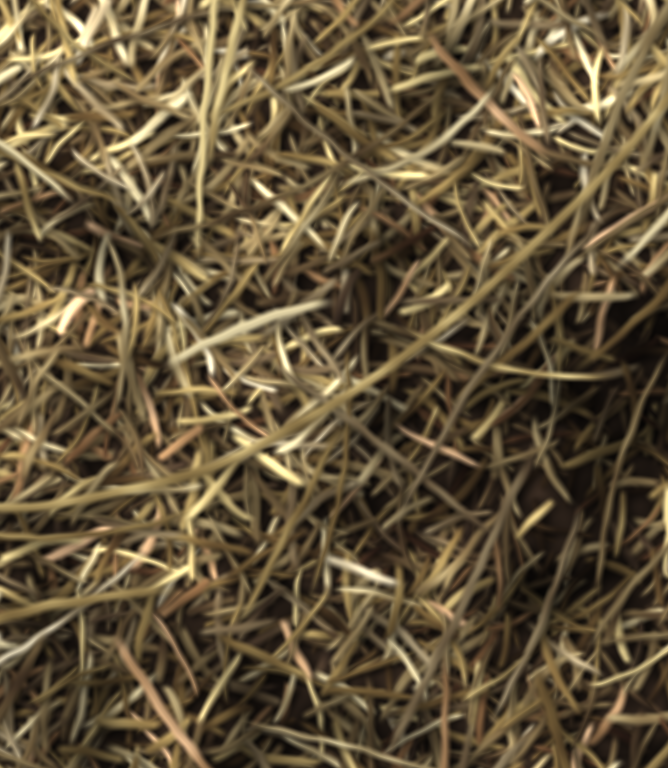
This texture is drawn by a Shadertoy shader. Its source:

```glsl
// Draws a tangled heap of dry straw: thin blades piled over dark gaps.

const float EDGE_SOFTNESS = 0.0050;
const vec3 GAP_COLOR = vec3(0.135, 0.103, 0.080);
const vec3 RUST_TINT = vec3(1.04, 0.91, 0.89);
const vec3 GOLD_TINT = vec3(1.03, 1.00, 0.89);
const vec3 GREY_TINT = vec3(0.98, 0.99, 1.07);

vec4 hash4(vec3 seed) {
    vec4 v = fract(seed.xyzx * vec4(0.1031, 0.1030, 0.0973, 0.1099));
    v += dot(v, v.wzxy + 33.33);
    return fract((v.xxyz + v.yzzw) * v.zywx);
}

vec2 gradientAt(vec2 corner) {
    float angle = 6.2832 * hash4(vec3(corner + 50.0, 7.0)).x;
    return vec2(cos(angle), sin(angle));
}

float gradientNoise(vec2 p) {
    vec2 i = floor(p), f = p - i;
    vec2 u = f * f * f * (f * (f * 6.0 - 15.0) + 10.0);
    vec2 e = vec2(1.0, 0.0);
    float low = mix(dot(gradientAt(i), f), dot(gradientAt(i + e.xy), f - e.xy), u.x);
    float high = mix(dot(gradientAt(i + e.yx), f - e.yx), dot(gradientAt(i + e.xx), f - e.xx), u.x);
    return mix(low, high, u.y);
}

// Dark brown to pale cream
vec3 strawRamp(float tone) {
    float t = clamp(tone, 0.0, 1.0) * 5.0;
    vec3 c = mix(vec3(0.12, 0.09, 0.07), vec3(0.26, 0.20, 0.14), clamp(t, 0.0, 1.0));
    c = mix(c, vec3(0.40, 0.33, 0.22), clamp(t - 1.0, 0.0, 1.0));
    c = mix(c, vec3(0.52, 0.45, 0.31), clamp(t - 2.0, 0.0, 1.0));
    c = mix(c, vec3(0.65, 0.58, 0.42), clamp(t - 3.0, 0.0, 1.0));
    return mix(c, vec3(0.88, 0.82, 0.64), clamp(t - 4.0, 0.0, 1.0));
}

vec3 strawTint(float pick) {
    vec3 tint = mix(vec3(1.0), GOLD_TINT, step(0.45, pick));
    tint = mix(tint, GREY_TINT, step(0.78, pick));
    return mix(tint, RUST_TINT, step(0.92, pick));
}

// Coordinates along and across a bent blade
vec2 bladeSpace(vec2 p, float angle, float halfLength, float bend) {
    float c = cos(angle), s = sin(angle);
    vec2 q = vec2(c * p.x + s * p.y, c * p.y - s * p.x);
    q.y -= bend * (q.x * q.x / halfLength - 0.3 * halfLength);
    return q;
}

// One blade with a soft cast shadow, a lit upper side and fading tips
vec3 paintBlade(vec3 under, vec2 q, float halfLength, float halfWidth, vec3 color) {
    float along = clamp(q.x / halfLength, -1.0, 1.0);
    float width = halfWidth * (1.0 - 0.3 * along * along);
    float tips = 1.0 - smoothstep(0.70, 1.0, abs(along));
    float shadow = 1.0 - smoothstep(-halfWidth, 2.2 * halfWidth, abs(q.y + halfWidth) - width);
    float cover = 1.0 - smoothstep(-EDGE_SOFTNESS, EDGE_SOFTNESS, abs(q.y) - width);
    float lit = mix(0.86, 1.10, smoothstep(-1.2, 1.0, q.y / width));
    under *= 1.0 - 0.25 * shadow * tips;
    return mix(under, color * lit, cover * tips);
}

// Deep hollow at the right, from 0 outside to 1 in its middle
float hollow(vec2 p) {
    vec2 q = (p - vec2(0.76, 0.44)) / vec2(0.23, 0.20);
    return exp(-dot(q, q));
}

// How thickly the heap is covered: sparse in the hollow, thin at the bottom
float heapDensity(vec2 p) {
    float density = 0.97 + 0.5 * gradientNoise(p * 4.5) + 0.4 * (p.y - 0.45);
    return clamp(density - 0.5 * hollow(p), 0.25, 1.0);
}

// Broad patches of light and shade
float heapLight(vec2 p) {
    float patches = 0.65 * gradientNoise(p * 5.0 + 3.0) + 0.65 * gradientNoise(p * 11.0);
    return max(1.12 + patches + 0.25 * (p.y - 0.5) - 0.42 * hollow(p), 0.3);
}

// One layer of scattered blades, one per grid cell
vec3 paintLayer(vec3 under, vec2 p, float cell, float halfWidth, float tone, float cover, float seed) {
    vec2 shift = hash4(vec3(seed, 3.0, 11.0)).xy;
    vec2 home = floor(p / cell + shift);
    float mottle = 0.42 * gradientNoise(p * 16.0 + seed * 1.7);
    float waver = 0.004 * gradientNoise(p * 24.0 + seed);
    for (int k = 0; k < 9; k++) {
        vec2 id = home + vec2(k % 3 - 1, k / 3 - 1);
        vec4 place = hash4(vec3(id + 20.0, seed));
        vec4 look = hash4(vec3(id + 71.0, seed + 37.0));
        vec2 center = (id + place.xy - shift) * cell;
        float density = heapDensity(center);
        if (look.x > density * cover) continue;
        float angle = 0.90 + 2.3 * (place.z + place.w - 1.0);
        float halfLength = cell * mix(0.48, 0.88, look.y);
        float bend = 0.38 * (fract(look.y * 17.0) - 0.5);
        vec2 q = bladeSpace(p - center, angle, halfLength, bend);
        q.y += waver;
        float bladeTone = tone + 0.55 * (look.z - 0.5) + 0.35 * pow(look.z, 8.0);
        bladeTone += mottle - 0.35 * (1.0 - density);
        vec3 color = strawRamp(bladeTone) * strawTint(look.w);
        under = paintBlade(under, q, halfLength, halfWidth * mix(0.65, 1.3, fract(look.w * 13.0)), color);
    }
    return under;
}

// Long rising stalk sweeping over the whole heap
vec3 paintSweep(vec3 under, vec2 p, float base, float curve, float halfWidth, float tone) {
    float slope = 2.0 * curve * p.x;
    float across = (p.y - base - curve * p.x * p.x) / sqrt(1.0 + slope * slope);
    across += 0.006 * gradientNoise(vec2(p.x * 9.0, base));
    float grain = 0.35 * gradientNoise(p * vec2(14.0, 30.0));
    return paintBlade(under, vec2(p.x - 0.4, across), 1.0, halfWidth, strawRamp(tone + grain) * GOLD_TINT);
}

void mainImage(out vec4 fragColor, in vec2 fragCoord) {
    vec2 p = fragCoord / iResolution.y;
    vec3 color = GAP_COLOR * (1.0 + 0.9 * gradientNoise(p * 22.0));

    // Short litter, from the shaded depths to the lit surface
    for (int i = 0; i < 15; i++) {
        float height = float(i) / 14.0;
        color = paintLayer(color, p, mix(0.066, 0.086, height), 0.0047, mix(0.26, 0.68, height), 0.95, float(i) + 1.0);
    }
    color *= heapLight(p);

    // Longer stalks lying on top
    for (int i = 0; i < 4; i++) {
        color = paintLayer(color, p, 0.20 + 0.05 * float(i), 0.0054, 0.62, 0.6, float(i) + 40.0);
    }
    color = paintSweep(color, p, 0.34, 0.70, 0.0064, 0.74);
    fragColor = vec4(color, 1.0);
}
```
